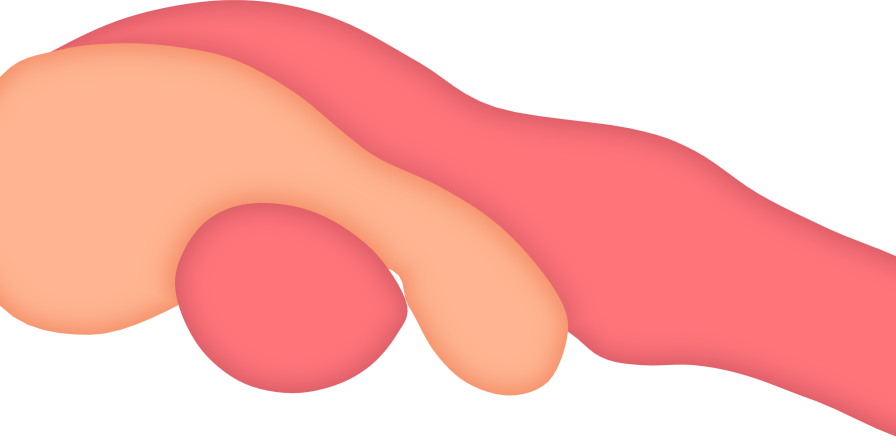
A WebGL 2 fragment shader for this background:

```glsl
#version 300 es
precision highp float;

uniform vec2 u_resolution;
out vec4 fragColor;

// Control points of closed splines on a 768 by 384 grid, y pointing down
const vec2 RIBBON[24] = vec2[24](
  vec2(-30, 110), vec2(25, 58), vec2(52, 40), vec2(100, 18), vec2(150, 5), vec2(200, 0),
  vec2(250, 5), vec2(300, 21), vec2(360, 54), vec2(425, 92), vec2(540, 110), vec2(595, 129),
  vec2(650, 166), vec2(710, 196), vec2(800, 238), vec2(835, 305), vec2(800, 379), vec2(700, 344),
  vec2(640, 322), vec2(595, 313), vec2(550, 313), vec2(515, 306), vec2(480, 280), vec2(400, 240));

const vec2 WAVE[24] = vec2[24](
  vec2(0, 66), vec2(50, 43), vec2(110, 37), vec2(170, 43), vec2(210, 55), vec2(255, 81),
  vec2(295, 114), vec2(325, 136), vec2(375, 159), vec2(420, 187), vec2(455, 221), vec2(482, 260),
  vec2(486, 290), vec2(470, 327), vec2(437, 339), vec2(400, 328), vec2(372, 301), vec2(350, 262),
  vec2(325, 228), vec2(185, 232), vec2(152, 262), vec2(77, 287), vec2(0, 262), vec2(-50, 155));

const vec2 PEBBLE[16] = vec2[16](
  vec2(150, 243), vec2(157, 216), vec2(174, 192), vec2(198, 178), vec2(228, 174), vec2(264, 180),
  vec2(298, 197), vec2(328, 224), vec2(349, 262), vec2(340, 287), vec2(318, 313), vec2(288, 330),
  vec2(250, 337), vec2(210, 329), vec2(178, 306), vec2(158, 275));

// Catmull-Rom point between b and c
vec2 spline(vec2 a, vec2 b, vec2 c, vec2 d, float t) {
  return b + 0.5 * t * (c - a + t * (2.0 * a - 5.0 * b + 4.0 * c - d + t * (3.0 * (b - c) + d - a)));
}

// Adds one spline span to the field: x is squared distance, y is the inside sign
void addSpan(vec2 p, vec2 a, vec2 b, vec2 c, vec2 d, inout vec2 field) {
  vec2 from = b;
  for (int i = 1; i <= 6; i++) {
    vec2 to = spline(a, b, c, d, float(i) / 6.0);
    vec2 edge = to - from;
    vec2 rel = p - from;
    vec2 gap = rel - edge * clamp(dot(rel, edge) / dot(edge, edge), 0.0, 1.0);
    field.x = min(field.x, dot(gap, gap));
    bvec3 side = bvec3(p.y >= from.y, p.y < to.y, edge.x * rel.y > edge.y * rel.x);
    if (all(side) || !any(side)) field.y = -field.y;
    from = to;
  }
}

float signedDistance(vec2 field) {
  return field.y * sqrt(field.x);
}

// Soft falloff away from an edge
float falloff(float dist, float width) {
  float x = max(dist, 0.0) / width;
  return exp(-x * (0.8 + x));
}

void main() {
  vec2 p = gl_FragCoord.xy / u_resolution * vec2(768.0, 384.0);
  p.y = 384.0 - p.y;
  float pixel = 384.0 / u_resolution.y;

  // Distances to the three outlines
  vec2 ribbonField = vec2(1e9, 1.0);
  vec2 waveField = ribbonField;
  vec2 pebbleField = ribbonField;
  for (int i = 0; i < 24; i++) {
    int j = (i + 1) % 24, k = (i + 2) % 24, l = (i + 3) % 24;
    addSpan(p, RIBBON[i], RIBBON[j], RIBBON[k], RIBBON[l], ribbonField);
    addSpan(p, WAVE[i], WAVE[j], WAVE[k], WAVE[l], waveField);
  }
  for (int i = 0; i < 16; i++) {
    addSpan(p, PEBBLE[i], PEBBLE[(i + 1) % 16], PEBBLE[(i + 2) % 16], PEBBLE[(i + 3) % 16], pebbleField);
  }
  float ribbon = signedDistance(ribbonField);
  float wave = signedDistance(waveField);
  float pebble = signedDistance(pebbleField);

  // Flat fills with darkened rims
  vec3 coral = vec3(1.0, 0.455, 0.475);
  vec3 coralRim = vec3(0.85, 0.36, 0.40);
  float ribbonShade = max(0.8 * falloff(-ribbon, 19.0), 0.6 * falloff(wave, 19.0));
  vec3 ribbonColor = mix(coral, coralRim, ribbonShade);
  vec3 pebbleColor = mix(coral, coralRim, 0.8 * falloff(-pebble, 19.0));
  vec3 waveColor = mix(vec3(1.0, 0.71, 0.57), vec3(0.96, 0.57, 0.42),
                       0.85 * falloff(-max(wave, -pebble), 19.0));

  // Layers from back to front
  vec3 color = vec3(1.0);
  color = mix(color, ribbonColor, smoothstep(pixel, -pixel, ribbon * 1.4));
  color = mix(color, waveColor, smoothstep(pixel, -pixel, wave * 1.4));
  color = mix(color, pebbleColor, smoothstep(pixel, -pixel, pebble * 1.4));
  fragColor = vec4(color, 1.0);
}
```
